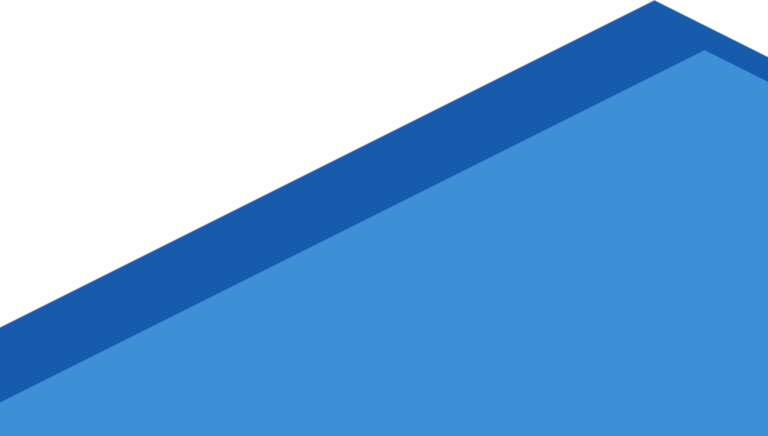
A Shadertoy shader for this background:

```glsl
const vec3 SKY_WHITE = vec3(1.0);
const vec3 BAND_BLUE = vec3(0.09, 0.355, 0.68);
const vec3 FACE_BLUE = vec3(0.24, 0.56, 0.84);
const vec3 RIM_GREY = vec3(0.54, 0.56, 0.54);

// Lengths are in canvas heights.
const vec2 BAND_APEX = vec2(1.501, 0.999);
const vec2 FACE_APEX = vec2(1.616, 0.885);
const float ROOF_SLOPE = 0.5;
const float RIM_HALF_WIDTH = 0.0012;
const float RIM_OPACITY = 0.6;

// Distance to the sloping sides of a gable, positive below them.
float gableDepth(vec2 point, vec2 apex) {
    float drop = apex.y - point.y - ROOF_SLOPE * abs(point.x - apex.x);
    return drop / length(vec2(1.0, ROOF_SLOPE));
}

// Edge coverage smoothed over about one pixel.
float coverage(float depth, float pixel) {
    return clamp(depth / pixel + 0.5, 0.0, 1.0);
}

void mainImage(out vec4 fragColor, in vec2 fragCoord) {
    float pixel = 1.0 / iResolution.y;
    vec2 point = fragCoord * pixel;

    float bandDepth = gableDepth(point, BAND_APEX);
    float faceDepth = gableDepth(point, FACE_APEX);

    // Dark gable with a thin grey rim, then the lighter gable over it.
    vec3 color = mix(SKY_WHITE, BAND_BLUE, coverage(bandDepth, pixel));
    float rim = coverage(RIM_HALF_WIDTH - abs(bandDepth), pixel);
    color = mix(color, RIM_GREY, RIM_OPACITY * rim);
    color = mix(color, FACE_BLUE, coverage(faceDepth, pixel));

    fragColor = vec4(color, 1.0);
}
```
